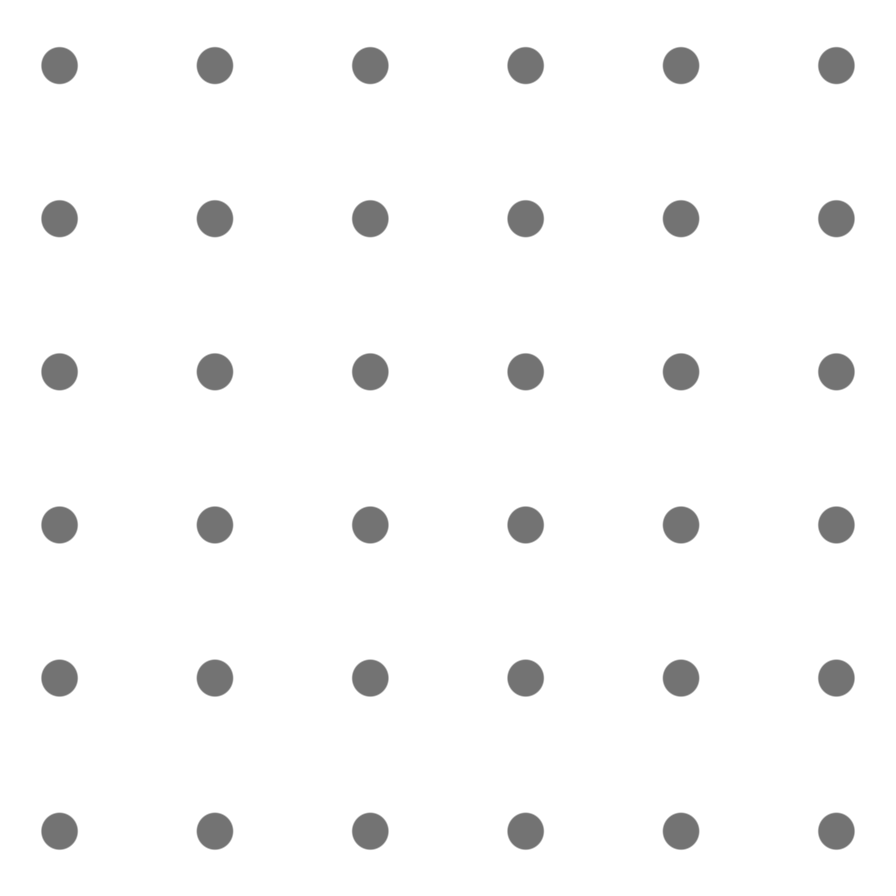
A three.js fragment shader for this pattern:

```glsl
// A sparse grid of flat grey dots on white, six across and six down.
// Each point is folded to its nearest grid node, and the distance
// to a very slightly tall ellipse there gives the soft-edged dot.

#define FIRST_DOT  vec2(0.0665, 0.0723)   // centre of the lower left dot
#define PITCH      vec2(0.1734, 0.1709)   // spacing across and up
#define DOT_RADII  vec2(0.0203, 0.0206)
#define EDGE       0.0012                 // half width of the soft rim
#define PAPER      vec3(1.0)
#define DOT_GREY   vec3(0.45)

varying vec2 vUv;

// Offset from the nearest node of the dot grid
vec2 gridOffset(vec2 p) {
  vec2 cell = (p - FIRST_DOT) / PITCH;
  return (fract(cell + 0.5) - 0.5) * PITCH;
}

// Approximate signed distance to a nearly round ellipse
float ellipseDistance(vec2 p, vec2 radii) {
  return (length(p / radii) - 1.0) * min(radii.x, radii.y);
}

void main() {
  float d = ellipseDistance(gridOffset(vUv), DOT_RADII);
  float ink = 1.0 - smoothstep(-EDGE, EDGE, d);
  gl_FragColor = vec4(mix(PAPER, DOT_GREY, ink), 1.0);
}
```
